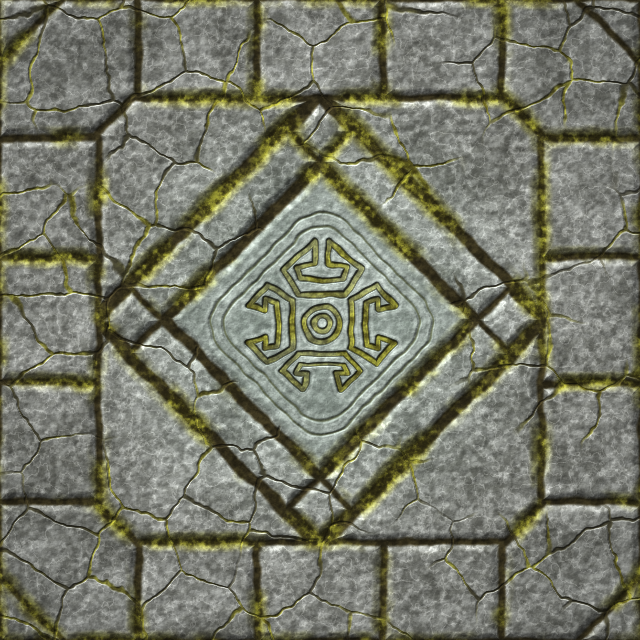
Write a Shadertoy shader that draws this texture.

```glsl
// Weathered stone paving: a ring of blocks around a panel with a carved diamond.
// Folded distance functions lay out the stones; noise chips the edges and adds
// cracks and moss, and a relief height is lit from the upper left.

float hash(vec2 p) { return fract(sin(dot(p, vec2(127.1, 311.7))) * 43758.5453); }

float noise(vec2 p) {
    vec2 i = floor(p), f = fract(p);
    f = f * f * (3.0 - 2.0 * f);
    return mix(mix(hash(i), hash(i + vec2(1, 0)), f.x),
               mix(hash(i + vec2(0, 1)), hash(i + vec2(1, 1)), f.x), f.y);
}

float fbm(vec2 p) {
    float sum = 0.0;
    for (float amp = 0.53; amp > 0.05; amp *= 0.5) {
        sum += amp * noise(p);
        p = mat2(1.6, 1.2, -1.2, 1.6) * p + 7.3;
    }
    return sum;
}

float segment(vec2 p, vec2 a, vec2 b) {
    vec2 ab = b - a;
    return length(p - a - ab * clamp(dot(p - a, ab) / dot(ab, ab), 0.0, 1.0));
}

// Distance inward from the nearest joint; negative within a joint.
float stoneInset(vec2 p) {
    p += 0.010 * (vec2(fbm(p * 30.0), fbm(p * 30.0 + 40.0)) - 0.5);
    vec2 a = abs(p);
    float m = max(a.x, a.y), l = min(a.x, a.y), s = m + l, t = m - l;
    const float k = 0.7071;
    float panel = min(0.341 - m, k * min(0.628 - s, s - 0.367));
    float bar = k * min(min(s - 0.256, 0.340 - s), 0.239 - t);
    float stud = k * (0.041 - max(abs(s - 0.294), abs(t - 0.294)));
    float heart = k * (0.231 - s);
    float block = min(min(m - 0.352, 0.278 - l), abs(l - 0.098) - 0.006);
    float corner = min(min(l - 0.290, k * (s - 0.645)), k * abs(s - 0.902) - 0.005);
    float border = min(max(block, corner), 0.498 - m);
    return max(max(max(panel, bar), max(stud, heart)), border);
}

// x: distance to the mossy channels, y: distance to the thin frame lines.
vec2 carving(vec2 p) {
    vec2 q = p - vec2(0.003, -0.006);
    q += 0.004 * (vec2(noise(p * 60.0), noise(p * 60.0 + 9.0)) - 0.5);
    vec2 a = abs(q);
    bool upright = a.y > a.x, top = upright && q.y > 0.0;
    vec2 w = upright ? a : a.yx;
    if (upright && !top) w.y += 0.011 * smoothstep(0.045, 0.075, w.y);
    // Half outline of one hooked ornament, mirrored by the fold.
    vec2 tip = top ? vec2(0.011, 0.130) : vec2(0.030, 0.114);
    vec2 hook = top ? vec2(0.010, 0.094) : vec2(0.022, 0.089);
    vec2 path[8] = vec2[8](vec2(0, 0.046), vec2(0.037, 0.046), vec2(0.061, 0.085), tip,
                           hook, vec2(0.039, 0.088), vec2(0.034, 0.071), vec2(0, 0.067));
    float channel = 1.0, r = length(q);
    for (int i = 0; i < 7; i++) channel = min(channel, segment(w, path[i], path[i + 1]));
    channel = min(channel, min(abs(r - 0.0125), abs(r - 0.0275))) - 0.0043;
    // Two rounded diamonds framing the ornaments.
    vec2 d = abs(vec2(q.x + q.y, q.x - q.y)) * 0.7071;
    float inner = abs(length(max(d - 0.075, 0.0)) - 0.046);
    float outer = abs(length(max(d - 0.083, 0.0)) - 0.056);
    return vec2(channel, min(inner, outer) - 0.0012);
}

// Crack strength along warped cell borders, absent on the carved diamond.
float crack(vec2 p) {
    vec2 c = p * 9.0 + 0.3 * vec2(fbm(p * 20.0), fbm(p * 20.0 + 9.0)) + 3.7;
    float near = 9.0, next = 9.0;
    for (int i = 0; i < 9; i++) {
        vec2 cell = floor(c) + vec2(i % 3 - 1, i / 3 - 1);
        float d = length(cell + vec2(hash(cell), hash(cell + 51.0)) - c);
        next = min(next, max(near, d));
        near = min(near, d);
    }
    float present = smoothstep(0.25, 0.45, noise(p * 8.0 + 21.0));
    return (1.0 - smoothstep(0.012, 0.05, next - near)) * present
         * smoothstep(0.22, 0.24, abs(p.x) + abs(p.y));
}

float relief(vec2 p) {
    vec2 c = carving(p);
    float h = 0.011 * smoothstep(-0.005, 0.011, stoneInset(p));
    h -= 0.004 * (1.0 - smoothstep(-0.002, 0.002, c.x));
    h -= 0.003 * (1.0 - smoothstep(-0.001, 0.003, c.y));
    return h - 0.003 * crack(p) + 0.006 * fbm(p * 70.0);
}

void mainImage(out vec4 fragColor, in vec2 fragCoord) {
    vec2 p = fragCoord / iResolution.xy - 0.5, e = vec2(0.0016, 0), carved = carving(p);
    float inset = stoneInset(p), cracks = crack(p), h = relief(p);
    float grain = smoothstep(0.2, 0.8, fbm(p * 120.0)), patches = smoothstep(0.25, 0.75, fbm(p * 14.0 + 5.0));
    float heart = 1.0 - smoothstep(0.215, 0.235, abs(p.x) + abs(p.y));
    // Stone: mottled grey with pale winding veins, cooler toward the middle.
    float veins = 1.0 - smoothstep(0.0, 0.07, abs(fbm(p * 60.0 + 13.0) - 0.5));
    vec3 color = mix(vec3(0.35, 0.355, 0.33), vec3(0.66, 0.67, 0.65), 0.62 * grain + 0.38 * patches);
    color = mix(color, vec3(0.54, 0.58, 0.56), 0.35 * heart) + 0.11 * veins * (1.0 - 0.6 * heart);
    color += vec3(0.05, 0.075, 0.065) * (1.0 - smoothstep(0.08, 0.42, length(p)));
    // Moss creeping from joints and cracks, and soil in the deep joints.
    float growth = smoothstep(0.36, 0.62, fbm(p * 15.0 + 31.0));
    vec3 moss = mix(vec3(0.28, 0.26, 0.06), vec3(0.60, 0.60, 0.20), grain);
    color = mix(color, moss, 0.65 * growth * (1.0 - smoothstep(0.0, 0.016, inset)));
    color = mix(color, mix(vec3(0.22, 0.21, 0.14), moss, growth), 0.85 * cracks);
    vec3 soil = mix(vec3(0.20, 0.18, 0.11), moss * 0.85, growth * (0.35 + 0.5 * grain));
    color = mix(soil * (0.75 + 0.5 * grain), color, smoothstep(-0.003, 0.003, inset));
    // Carved channels: moss bed, dark outline and pale worn rim.
    color += 0.12 * (1.0 - smoothstep(0.0, 0.004, abs(carved.x - 0.005)));
    color = mix(color, moss * 1.1, (0.5 + 0.4 * growth) * (1.0 - smoothstep(-0.001, 0.001, carved.x)));
    color *= 1.0 - 0.5 * (1.0 - smoothstep(0.0004, 0.002, abs(carved.x)));
    color += 0.08 * (1.0 - smoothstep(0.0, 0.005, abs(carved.y - 0.006)));
    color = mix(color, vec3(0.31, 0.33, 0.22), 0.7 * (1.0 - smoothstep(-0.001, 0.0016, carved.y)));
    // Directional light on the relief, and a darkened rim of the tile.
    vec2 slope = vec2(relief(p + e.xy) - h, relief(p + e.yx) - h) / e.x;
    color *= clamp(1.0 - 0.45 * dot(slope, vec2(-0.5, 0.85)), 0.5, 1.5);
    color *= 1.0 - 0.16 * smoothstep(0.32, 0.66, length(p));
    fragColor = vec4(clamp(color, 0.0, 1.0), 1.0);
}
```
